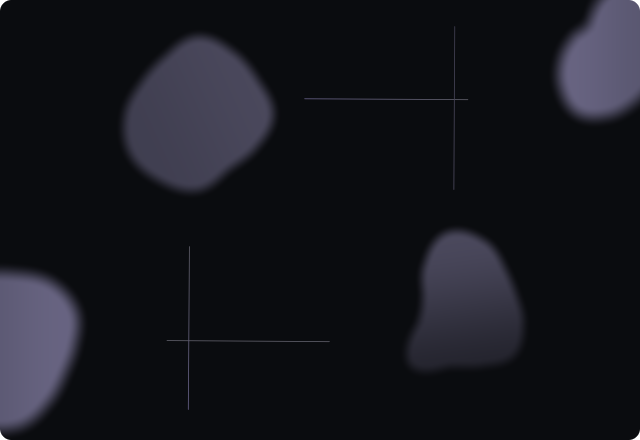
A WebGL 1 fragment shader for this background:

```glsl
precision highp float;
// Dark rounded card with four soft violet blobs and two thin crossed-line marks.
// Each blob is a closed curve given by twelve radii, cubically interpolated by
// angle, then blurred at its edge. Lengths are percent of the canvas height.

uniform vec2 u_resolution;

const float TAU = 6.2831853;
const vec3 BACKDROP = vec3(0.040, 0.046, 0.058);
const vec3 CORNER = vec3(1.0);
const vec3 VIOLET = vec3(0.405, 0.390, 0.505);
const vec3 VIOLET_DIM = vec3(0.350, 0.340, 0.440);
const vec3 SLATE = vec3(0.290, 0.282, 0.360);
const vec3 SLATE_DIM = vec3(0.250, 0.245, 0.315);
const vec3 SHADOW = vec3(0.135, 0.135, 0.172);
const vec3 LINE_GREY = vec3(0.36, 0.36, 0.40);
const vec3 LINE_VIOLET = vec3(0.39, 0.37, 0.52);

// Catmull-Rom weights for four samples starting at index "first" of twelve.
vec4 cubicWeights(float t, float first) {
  vec4 d = abs(mod(t - first - vec4(0.0, 1.0, 2.0, 3.0) + 6.0, 12.0) - 6.0);
  vec4 near = (1.5 * d - 2.5) * d * d + 1.0;
  vec4 far = ((-0.5 * d + 2.5) * d - 4.0) * d + 2.0;
  return mix(near, far, step(1.0, d)) * step(d, vec4(2.0));
}

// Radius of the closed curve at t, counted in twelfths of a turn.
float curveRadius(float t, vec4 r0, vec4 r1, vec4 r2) {
  return dot(r0, cubicWeights(t, 0.0))
       + dot(r1, cubicWeights(t, 4.0))
       + dot(r2, cubicWeights(t, 8.0));
}

// Approximate signed distance to a blob; q is relative to its centre.
float blobDistance(vec2 q, float turn, vec4 r0, vec4 r1, vec4 r2) {
  float t = atan(q.y, q.x + 1e-5) * 12.0 / TAU - turn;
  float radius = curveRadius(t, r0, r1, r2);
  float ahead = curveRadius(t + 0.05, r0, r1, r2);
  float slope = (ahead - radius) / (0.05 * TAU / 12.0 * radius);
  return (length(q) - radius) / sqrt(1.0 + slope * slope);
}

// Lays a blurred fill, shaded from one colour to another along an axis.
vec3 paintBlob(vec3 base, vec2 q, float dist, float blur,
               vec2 axis, vec3 fromColor, vec3 toColor) {
  float along = smoothstep(-0.5, 0.5, dot(q, axis));
  return mix(base, mix(fromColor, toColor, along), smoothstep(blur, -blur, dist));
}

// Lays a hairline from a to b, fading between two colours.
vec3 paintLine(vec3 base, vec2 p, vec2 a, vec2 b, float pixel,
               vec3 startColor, vec3 endColor) {
  vec2 ab = b - a;
  float h = clamp(dot(p - a, ab) / dot(ab, ab), 0.0, 1.0);
  float dist = length(p - a - ab * h);
  float halfWidth = 0.095;
  float cover = clamp((halfWidth - dist) / pixel + 0.5, 0.0, 1.0);
  cover = min(cover, 2.0 * halfWidth / pixel);
  return mix(base, mix(startColor, endColor, h), cover);
}

float roundedBox(vec2 q, vec2 halfSize, float radius) {
  vec2 d = abs(q) - halfSize + radius;
  return length(max(d, 0.0)) + min(max(d.x, d.y), 0.0) - radius;
}

void main() {
  float pixel = 100.0 / u_resolution.y;
  vec2 p = gl_FragCoord.xy * pixel;
  vec2 size = u_resolution * pixel;
  vec3 color = BACKDROP;

  // Upper left blob
  vec2 q = p - vec2(44.9, 73.9);
  float dist = blobDistance(q, 0.0, vec4(17.2, 15.9, 16.5, 17.8),
    vec4(15.2, 14.8, 16.5, 17.8), vec4(17.4, 17.2, 14.4, 15.3));
  color = paintBlob(color, q, dist, 1.9, vec2(0.026, 0.012), SLATE_DIM, SLATE);

  // Upper right blob
  q = p - vec2(138.3, 86.7);
  dist = blobDistance(q, 0.0, vec4(14.2, 17.0, 19.9, 15.2),
    vec4(9.3, 9.5, 10.8, 12.7), vec4(14.4, 13.1, 11.7, 11.7));
  color = paintBlob(color, q, dist, 2.5, vec2(0.05, 0.0), VIOLET, VIOLET_DIM);

  // Lower left blob
  q = p - vec2(3.8, 21.4);
  dist = blobDistance(q, 0.0, vec4(13.3, 15.7, 16.5, 16.5),
    vec4(18.0, 17.0, 17.0, 17.0), vec4(19.9, 18.6, 14.8, 12.7));
  color = paintBlob(color, q, dist, 2.5, vec2(0.045, 0.0), VIOLET_DIM, VIOLET);

  // Lower right blob
  q = p - vec2(106.1, 29.9);
  dist = blobDistance(q, 0.5, vec4(11.7, 12.5, 15.9, 17.8),
    vec4(13.8, 10.4, 11.4, 18.2), vec4(13.8, 13.6, 15.2, 13.3));
  color = paintBlob(color, q, dist, 1.7, vec2(-0.004, 0.029), SHADOW, SLATE);

  // Crossed hairlines
  color = paintLine(color, p, vec2(69.3, 77.55), vec2(106.3, 77.35), pixel, LINE_VIOLET, LINE_GREY);
  color = paintLine(color, p, vec2(103.35, 93.9), vec2(103.15, 57.0), pixel, SLATE_DIM, SLATE);
  color = paintLine(color, p, vec2(38.0, 22.6), vec2(74.8, 22.35), pixel, LINE_GREY, LINE_GREY);
  color = paintLine(color, p, vec2(43.05, 43.9), vec2(42.8, 7.0), pixel, LINE_GREY, LINE_VIOLET);

  // Rounded card corners
  float card = roundedBox(p - 0.5 * size, 0.5 * size, 2.6);
  color = mix(color, CORNER, clamp(card / pixel + 0.5, 0.0, 1.0));
  gl_FragColor = vec4(color, 1.0);
}
```
